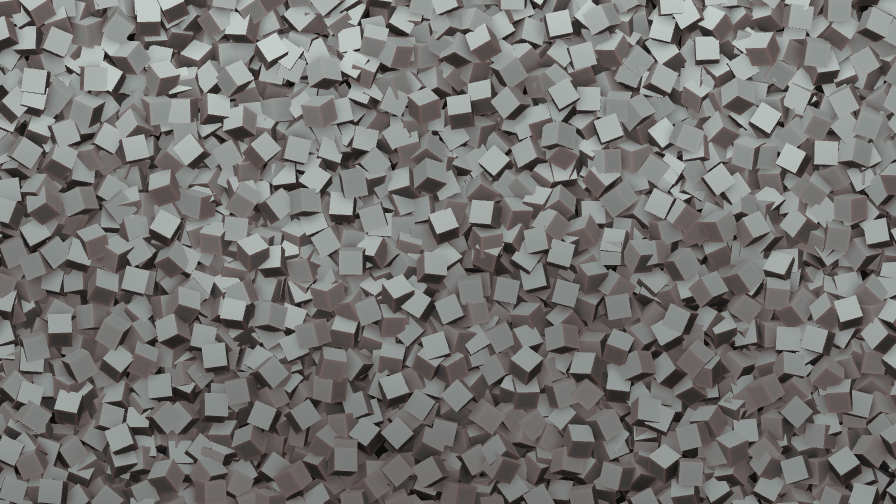
A WebGL 1 fragment shader for this pattern:

```glsl
precision highp float;
// A heap of small matte cubes seen from above, lit from the upper side.
// Jittered cells in three depth layers each hold one randomly turned cube;
// the nearest ray-box hit is shaded with soft occlusion from its neighbours.

uniform vec2 u_resolution;

#define CELL 0.052          // cell width, in canvas heights
#define EDGE 0.047          // cube edge length
#define LAYER_GAP 0.048     // depth between layers
#define DEPTH_SPREAD 0.085  // random depth inside a layer
#define JITTER 0.75         // random shift inside a cell
#define MAX_TILT 0.95       // largest lean away from the viewer
#define OCCLUSION 1.9       // strength of contact shading
#define DEPTH_FADE 3.5      // darkening with depth
#define AMBIENT 0.15
#define DIFFUSE 0.54
#define LIGHT vec3(-0.12, 0.50, 0.86)

const vec3 COOL = vec3(0.970, 1.012, 1.000);
const vec3 WARM = vec3(1.060, 0.975, 0.960);
const vec3 NEUTRAL = vec3(1.020, 1.000, 0.970);
const vec3 GLOW = vec3(0.100, 0.045, 0.035);
const vec3 GAP_COLOR = vec3(0.050, 0.050, 0.047);

vec3 hash3(vec3 p) {
  p = fract(p * vec3(0.1031, 0.1030, 0.0973));
  p += dot(p, p.yxz + 33.33);
  return fract((p.xxy + p.yxx) * p.zyx);
}

vec3 cubeCenter(vec3 id) {
  vec3 h = hash3(id + 5.0) - 0.5;
  float shift = 0.4 * mod(id.z, 2.0) - 0.2;
  return vec3((id.xy + 0.5 + shift + JITTER * h.xy) * CELL,
              DEPTH_SPREAD * h.z - LAYER_GAP * id.z);
}

mat3 spinZ(float a) {
  float c = cos(a), s = sin(a);
  return mat3(c, s, 0.0, -s, c, 0.0, 0.0, 0.0, 1.0);
}

mat3 cubeRotation(vec3 id) {
  vec3 h = hash3(id + 41.0);
  float tilt = MAX_TILT * (0.12 + 0.88 * h.y);
  float c = cos(tilt), s = sin(tilt);
  mat3 lean = mat3(1.0, 0.0, 0.0, 0.0, c, s, 0.0, -s, c);
  return spinZ(6.2832 * h.x) * lean * spinZ(6.2832 * h.z);
}

// Blocking of the upper hemisphere by the cubes around a surface point.
float occlusion(vec3 point, vec3 normal, vec3 self, vec2 cell) {
  float sum = 0.0;
  vec3 facing = normalize(normal + 0.5 * LIGHT);
  for (int k = 0; k < 3; k++)
  for (int j = -1; j <= 1; j++)
  for (int i = -1; i <= 1; i++) {
    vec3 id = vec3(cell + vec2(float(i), float(j)), float(k));
    vec3 d = cubeCenter(id) - point;
    float other = step(0.5, distance(id, self));
    float dist2 = dot(d, d) + 0.0001;
    float fade = max(0.0, 1.0 - length(d.xy) / CELL);
    float size = min(1.0, 0.36 * EDGE * EDGE / dist2);
    sum += other * fade * size * max(0.0, dot(facing, d) * inversesqrt(dist2));
  }
  return sum;
}

vec3 heap(vec2 p) {
  vec2 cell = floor(p / CELL);
  float nearest = 1e3;
  vec3 normal = vec3(0.0), local = vec3(0.0), hitId = vec3(0.0);

  // Nearest cube below this point, looking straight down.
  for (int k = 0; k < 3; k++)
  for (int j = -1; j <= 1; j++)
  for (int i = -1; i <= 1; i++) {
    vec3 id = vec3(cell + vec2(float(i), float(j)), float(k));
    mat3 turn = cubeRotation(id);
    vec3 origin = (vec3(p, 0.0) - cubeCenter(id)) * turn;
    vec3 ray = vec3(0.0, 0.0, -1.0) * turn;
    vec3 mid = -origin / ray;
    vec3 span = 0.5 * EDGE / abs(ray);
    vec3 enter = mid - span, leave = mid + span;
    float tIn = max(enter.x, max(enter.y, enter.z));
    float tOut = min(leave.x, min(leave.y, leave.z));
    if (tIn < tOut && tIn < nearest) {
      nearest = tIn;
      hitId = id;
      local = abs(origin + ray * tIn) / (0.5 * EDGE);
      normal = turn * (-sign(ray) * step(enter.yzx, enter) * step(enter.zxy, enter));
    }
  }
  if (nearest > 1e2) return GAP_COLOR;

  // Face light, contact shading and a slow falloff down the canvas.
  float lit = max(0.0, dot(normal, normalize(LIGHT)));
  float occ = occlusion(vec3(p, -nearest), normal, hitId, cell);
  float swell = 0.08 * sin(p.x * 5.0 + 2.0 * sin(p.y * 4.0)) * sin(p.y * 9.0 + p.x);
  float tone = (AMBIENT + DIFFUSE * lit) * exp(-OCCLUSION * occ);
  tone *= exp(-DEPTH_FADE * max(0.0, nearest));
  tone *= mix(0.80, 1.16, p.y) + swell;

  // Cool lit faces, warm shaded faces with a soft glow near their rims.
  float lo = min(local.x, min(local.y, local.z));
  float hi = max(local.x, max(local.y, local.z));
  float rim = smoothstep(0.55, 1.0, local.x + local.y + local.z - lo - hi);
  vec3 tint = mix(NEUTRAL, WARM, smoothstep(0.18, 0.32, tone));
  vec3 color = tone * mix(tint, COOL, smoothstep(0.32, 0.54, tone));
  return color + GLOW * rim * (1.0 - lit) * exp(-2.5 * occ);
}

void main() {
  vec3 color = vec3(0.0);
  // Four samples on a turned square smooth the cube outlines.
  for (int i = 0; i < 4; i++) {
    float angle = 1.5708 * float(i) + 0.46;
    vec2 offset = 0.4 * vec2(cos(angle), sin(angle));
    color += 0.25 * heap((gl_FragCoord.xy + offset) / u_resolution.y);
  }
  gl_FragColor = vec4(color, 1.0);
}
```
